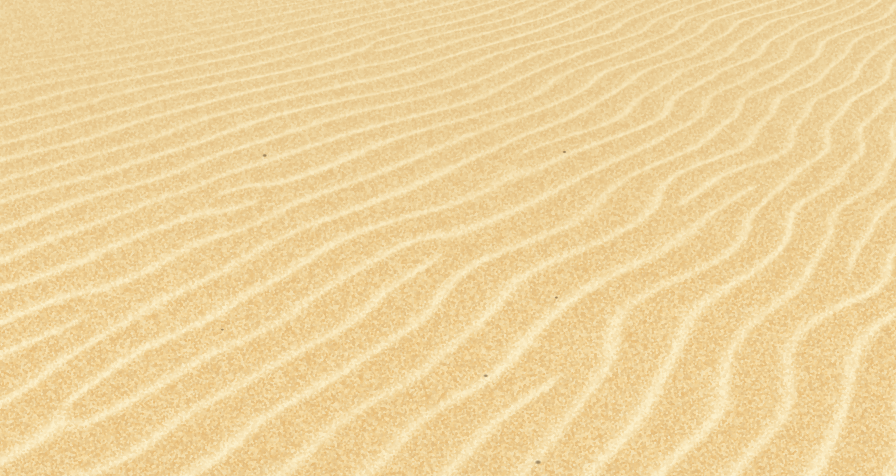
Reproduce this texture procedurally as a Shadertoy shader.

```glsl
const float TAU = 6.2831853;
const vec2 VANISH = vec2(2.34, 1.32);      // where the ripple lines converge
const float RIPPLE_COUNT = 28.5;
const float RIPPLE_SPREAD = 0.36;
const int FORKS = 12;
const int SPECKS = 6;
const float GRAIN_SCALE = 250.0;
const float GRAIN_NEAR = 0.95;
const float GRAIN_FAR = 0.5;
const float TROUGH_TONE = 0.40;
const float CREST_GAIN = 0.62;
const float CREST_SHARP = 0.10;            // half widths of the two crest flanks
const float CREST_SOFT = 0.155;
const vec3 SAND_DARK = vec3(0.900, 0.750, 0.505);
const vec3 SAND_MID = vec3(0.938, 0.826, 0.602);
const vec3 SAND_LIGHT = vec3(0.972, 0.905, 0.735);
const vec3 WARM_SHIFT = vec3(0.012, -0.004, -0.025);
const vec3 SPECK_COLOR = vec3(0.50, 0.40, 0.26);

vec2 hash2(vec2 p) {
    vec3 q = fract(p.xyx * vec3(0.1031, 0.1030, 0.0973));
    q += dot(q, q.yzx + 33.33);
    return fract((q.xx + q.yz) * q.zy);
}

// Soft cellular noise: x is grain tone, y is grain warmth, both centred on 0
vec2 sandGrain(vec2 p) {
    vec2 cell = floor(p), f = p - cell, sum = vec2(0.0);
    float total = 0.0;
    for (int y = -1; y <= 1; y++)
    for (int x = -1; x <= 1; x++) {
        vec2 o = vec2(x, y);
        vec2 r = o + hash2(cell + o) - f;
        float weight = exp(-6.0 * dot(r, r));
        sum += weight * (hash2(cell + o + 71.7) - 0.5);
        total += weight;
    }
    return sum / total;
}

// Layered sines that make the ripples meander
float meander(float v, float ph) {
    return sin(23.0 * v + 0.5 * ph + 1.0)
         + 0.4 * sin(39.0 * v - 0.7 * ph + 2.0 * sin(7.0 * v + 0.4 * ph))
         + 1.0 * sin(9.0 * v + 0.3 * ph + 2.4);
}

// Ripple brightness: x is the crest, y its slow shading
vec2 ripples(vec2 p, float depth) {
    float v = log(depth);
    float base = RIPPLE_COUNT * log(1.0 + RIPPLE_SPREAD * (VANISH.x - p.x) / depth);
    float sway = mix(0.09, 0.20, smoothstep(0.5, 1.6, p.x));
    sway *= mix(1.15, 0.85, smoothstep(0.4, 1.2, depth));
    float phase = base + sway * meander(v, base);
    float strength = 0.94 + 0.14 * sin(11.0 * v + 1.7 * base) * sin(6.0 * v - 0.8 * base);

    // Each fork is a phase vortex where one ripple ends between two others
    for (int i = 0; i < FORKS; i++) {
        vec2 h = hash2(vec2(float(i) + 3.0, 17.0));
        vec2 r = p - vec2(1.95 * (float(i) + h.x) / float(FORKS), 0.1 + 0.8 * h.y);
        float turn = (i % 2 == 0) ? 1.0 : -1.0;
        phase += turn * atan(r.y, r.x) / TAU;
        strength *= mix(0.4, 1.0, smoothstep(0.0, 0.035 * depth, length(r)));
    }

    float x = fract(phase) - 0.5;
    float width = x < 0.0 ? CREST_SHARP : CREST_SOFT;
    float crest = exp(-x * x / (width * width));
    return vec2(crest * strength, sin(TAU * x));
}

void mainImage(out vec4 fragColor, in vec2 fragCoord) {
    vec2 p = fragCoord / iResolution.y;
    float depth = VANISH.y - p.y;
    float near = smoothstep(0.35, 1.1, depth);

    // Ripples fade out towards the far left
    float visible = smoothstep(0.30, 0.62, depth + 0.22 * p.x);
    vec2 ripple = ripples(p, depth) * visible;
    vec2 grain = sandGrain(mat2(0.8, 0.6, -0.6, 0.8) * p * GRAIN_SCALE);

    // Crests are smoother than the coarse grains in the troughs
    float tone = TROUGH_TONE + 0.08 * (1.0 - visible);
    tone += mix(0.50, CREST_GAIN, near) * ripple.x + 0.03 * ripple.y;
    tone += mix(GRAIN_FAR, GRAIN_NEAR, near) * grain.x * (1.0 - 0.45 * ripple.x);
    tone += 0.03 * sin(3.1 * p.x + 2.0 * p.y) * sin(5.3 * p.y - 1.7 * p.x);
    tone = clamp(tone, -0.35, 1.2);

    vec3 color = tone < 0.5 ? mix(SAND_DARK, SAND_MID, 2.0 * tone)
                            : mix(SAND_MID, SAND_LIGHT, 2.0 * tone - 1.0);
    color += WARM_SHIFT * (near - 0.7 + 2.0 * near * grain.y) * (1.0 - 0.7 * ripple.x);

    // Sparse dark debris
    for (int i = 0; i < SPECKS; i++) {
        vec2 h = hash2(vec2(float(i) + 41.0, 5.0));
        vec2 r = p - h * vec2(1.6, 0.75);
        float size = 0.002 + 0.002 * fract(7.0 * h.x);
        float mask = 1.0 - smoothstep(0.3 * size, 1.5 * size, length(r * vec2(0.7, 1.0)));
        color = mix(color, SPECK_COLOR, 0.7 * mask);
    }
    fragColor = vec4(color, 1.0);
}
```
